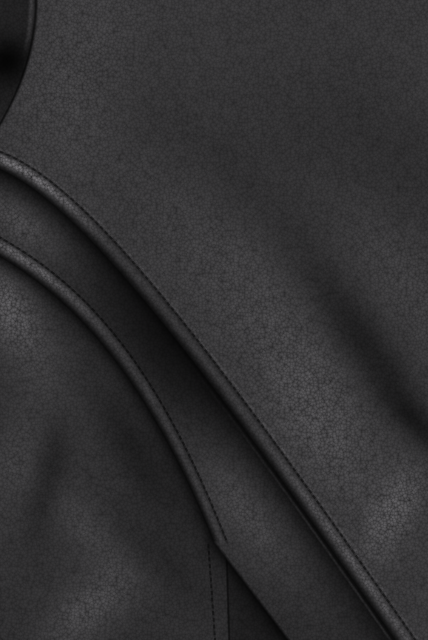
A Shadertoy shader for this texture:

```glsl
#define GRAIN_SCALE 225.0
#define GRAIN_DEPTH 0.27
#define GRAIN_GLINT 3.2
#define STITCH_PITCH 0.0105
#define STITCH_DEPTH 0.48
#define PIPE_WIDTH 0.026
#define LEATHER_TINT vec3(1.0, 0.985, 1.01)
#define JUNCTION vec2(0.335, 0.151)

vec2 hash22(vec2 p) {
    vec3 q = fract(p.xyx * vec3(0.1031, 0.1030, 0.0973));
    q += dot(q, q.yzx + 33.33);
    return fract((q.xx + q.yz) * q.zy);
}

float valueNoise(vec2 p) {
    vec2 i = floor(p), f = fract(p);
    f = f * f * (3.0 - 2.0 * f);
    float low = mix(hash22(i).x, hash22(i + vec2(1, 0)).x, f.x);
    float high = mix(hash22(i + vec2(0, 1)).x, hash22(i + 1.0).x, f.x);
    return mix(low, high, f.y);
}

// Cellular pebbles with uneven heights, roughly centred on zero
float leatherGrain(vec2 p) {
    vec2 cell = floor(p), f = fract(p);
    float nearest = 2.0, height = 0.0;
    for (int y = -1; y <= 1; y++)
    for (int x = -1; x <= 1; x++) {
        vec2 o = vec2(x, y), h = hash22(cell + o);
        vec2 v = o + h - f;
        float d = dot(v, v);
        height = d < nearest ? fract(h.x * 7.0 + h.y * 5.0) : height;
        nearest = min(nearest, d);
    }
    return 0.42 - sqrt(nearest) + 0.4 * (height - 0.5) + 0.35 * (valueNoise(p * 0.45) - 0.5);
}

// Soft elliptical patch with its long axis along the angle
float glow(vec2 p, vec2 centre, float angle, vec2 radius) {
    float c = cos(angle), s = sin(angle);
    vec2 q = mat2(c, -s, s, c) * (p - centre) / radius;
    return exp(-dot(q, q));
}

// Signed distances, positive above each seam
float upperSeam(vec2 p) {
    float fall = exp(-max(p.x, 0.0) / 0.169);
    float y = 0.763 - 1.45 * p.x + 0.182 * (1.0 - fall);
    float slope = 1.45 - 1.077 * fall;
    return (p.y - y) / sqrt(1.0 + slope * slope);
}

float lowerSeam(vec2 p) {
    float x = p.x;
    float y = 0.629 - x * (0.57 + x * (0.92 + 3.54 * x));
    float slope = 0.57 + x * (1.84 + 10.62 * x);
    return (p.y - y) / sqrt(1.0 + slope * slope);
}

float ridge(float t) {
    return smoothstep(-0.3, 0.35, t) * smoothstep(1.08, 0.4, t);
}

float stitches(float d, float along) {
    float dash = abs(fract(along / STITCH_PITCH) - 0.5);
    return smoothstep(0.0026, 0.0006, abs(d)) * mix(0.35, 1.0, smoothstep(0.12, 0.3, dash));
}

float mainPanel(vec2 p) {
    float v = 0.213;
    v += 0.030 * glow(p, vec2(0.11, 0.88), 1.2, vec2(0.17, 0.08));
    v += 0.030 * glow(p, vec2(0.40, 0.53), -0.95, vec2(0.25, 0.09));
    v += 0.050 * glow(p, vec2(0.50, 0.34), -1.1, vec2(0.13, 0.06));
    v += 0.080 * glow(p, vec2(0.615, 0.20), 1.1, vec2(0.08, 0.035));
    v += 0.022 * glow(p, vec2(0.63, 0.57), -1.0, vec2(0.16, 0.06));
    v -= 0.040 * glow(p, vec2(0.60, 0.76), -0.4, vec2(0.24, 0.10));
    v -= 0.028 * glow(p, vec2(0.36, 0.72), -0.7, vec2(0.20, 0.06));
    // Diagonal fold, sharper towards its lower end
    float bend = 0.35 * (p.x - 0.55) * (p.x - 0.55);
    v -= 0.100 * glow(p + vec2(0.0, bend), vec2(0.575, 0.455), -0.96, vec2(0.18, 0.038));
    v -= 0.070 * glow(p, vec2(0.655, 0.335), -0.75, vec2(0.07, 0.022));
    // Dark folded corner with a narrow strap
    float drop = 1.0 - p.y;
    float corner = p.x - 0.058 + 1.5 * drop * drop;
    float under = 0.125 - 0.10 * glow(p, vec2(0.01, 0.905), 0.3, vec2(0.04, 0.035));
    under += 0.09 * smoothstep(0.006, 0.0, abs(corner + 0.009)) * smoothstep(0.10, 0.04, drop);
    under *= 1.0 - 0.6 * smoothstep(0.004, 0.0, abs(corner + 0.001));
    return mix(under, v, smoothstep(-0.003, 0.004, corner));
}

float middleStrip(vec2 p) {
    float v = 0.165;
    v += 0.11 * glow(p, vec2(0.03, 0.66), -0.6, vec2(0.11, 0.045));
    v += 0.09 * glow(p, vec2(0.39, 0.20), -0.95, vec2(0.15, 0.055));
    v -= 0.065 * glow(p, vec2(0.25, 0.45), -0.95, vec2(0.16, 0.05));
    return v;
}

float lowerPanel(vec2 p) {
    float v = 0.180;
    v += 0.110 * glow(p, vec2(0.01, 0.535), -1.2, vec2(0.09, 0.045));
    v += 0.035 * glow(p, vec2(0.10, 0.42), -0.9, vec2(0.14, 0.06));
    v += 0.045 * glow(p, vec2(0.02, 0.28), 1.3, vec2(0.11, 0.045));
    v += 0.060 * glow(p, vec2(0.14, 0.18), -0.8, vec2(0.10, 0.04));
    v += 0.080 * glow(p, vec2(0.14, 0.05), 0.7, vec2(0.09, 0.045));
    v -= 0.060 * glow(p, vec2(0.075, 0.25), 1.35, vec2(0.09, 0.025));
    v -= 0.070 * glow(p, vec2(0.20, 0.31), -1.0, vec2(0.15, 0.035));
    v -= 0.045 * glow(p, vec2(0.23, 0.14), -0.7, vec2(0.12, 0.035));
    return v;
}

void mainImage(out vec4 fragColor, in vec2 fragCoord) {
    vec2 p = fragCoord / iResolution.y;
    float aa = 1.0 / iResolution.y;
    float along = 0.6 * p.x - 0.8 * p.y;
    float upper = upperSeam(p), lower = lowerSeam(p);
    float lip = upper + PIPE_WIDTH;
    float pipeB = mix(0.0198, PIPE_WIDTH, smoothstep(0.15, 0.55, p.y));
    float diagonal = dot(p - JUNCTION, vec2(0.797, 0.604));
    float stripEdge = min(lower + pipeB, diagonal);
    float above = smoothstep(-0.003, 0.006, p.y - JUNCTION.y), below = 1.0 - above;

    // Lower panel and its vertical seam
    float panel = lowerPanel(p);
    float seamX = p.x - 0.358 + 0.03 * p.y;
    panel = mix(panel, 0.125, below * smoothstep(-aa, aa, seamX));
    panel *= 1.0 - 0.5 * below * smoothstep(0.003, 0.0, abs(seamX));
    panel *= 1.0 - STITCH_DEPTH * below * stitches(p.x - 0.336 + 0.07 * p.y, p.y);
    panel *= 1.0 - 0.75 * exp(min(stripEdge, 0.0) / 0.016);

    // Middle strip with the lower piping
    float strip = middleStrip(p);
    float pipeLight = 0.18 + 0.10 * glow(p, vec2(0.01, 0.60), -0.6, vec2(0.14, 0.06));
    float lowerPipe = 0.035 + pipeLight * ridge(-lower / pipeB);
    strip = mix(strip, lowerPipe, above * smoothstep(0.002, -0.003, lower));
    strip *= 1.0 - STITCH_DEPTH * above * stitches(lower, along);
    strip *= 1.0 - 0.6 * below * smoothstep(0.005, 0.0, diagonal);
    strip *= 1.0 - 0.80 * exp(min(lip, 0.0) / 0.025);
    strip += 0.07 * smoothstep(0.0035, 0.0, abs(lip + 0.006)) * smoothstep(0.5, 0.1, p.y);
    float shade = mix(panel, strip, smoothstep(-aa, aa, stripEdge));

    // Broad panel with the upper piping
    float topLight = 0.165 + 0.14 * glow(p, vec2(0.04, 0.74), -0.6, vec2(0.13, 0.06));
    topLight += 0.08 * glow(p, vec2(0.55, 0.11), -0.95, vec2(0.22, 0.06));
    float upperPipe = 0.04 + topLight * ridge(-upper / PIPE_WIDTH);
    float top = mix(mainPanel(p), upperPipe, smoothstep(0.002, -0.003, upper));
    top *= 1.0 - STITCH_DEPTH * stitches(upper, along);
    top += 0.025 * smoothstep(0.003, 0.0, abs(upper - 0.004));
    shade = mix(shade, top, smoothstep(-aa, aa, lip));

    // Pebbled surface, strongest where light catches it
    float grain = leatherGrain(p * GRAIN_SCALE);
    shade *= 1.0 + grain * (GRAIN_DEPTH + GRAIN_GLINT * max(shade - 0.21, 0.0));
    shade += 0.012 * (valueNoise(p * 9.0) - 0.5);
    fragColor = vec4(clamp(shade * LEATHER_TINT, 0.0, 1.0), 1.0);
}
```
